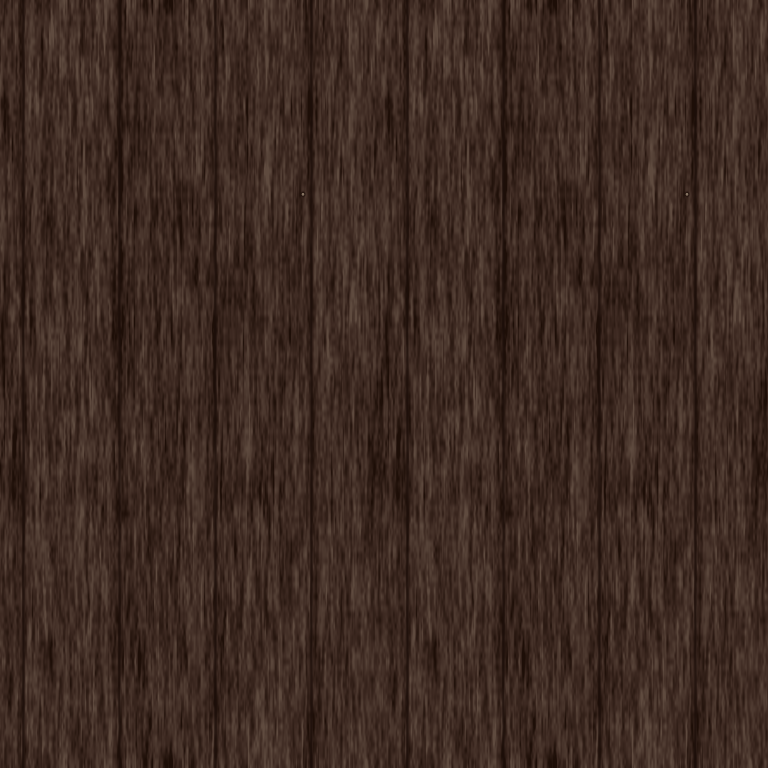
This texture is drawn by a Shadertoy shader. Its source:

```glsl
const float PLANKS = 8.0;            // planks across the canvas
const float PLANKS_PER_TILE = 4.0;   // planks before the grain repeats
const float SEAM_OFFSET = 0.0305;    // first seam from the left edge
const float SEAM_HALF_WIDTH = 0.0016;
const float SHADOW_WIDTH = 0.0055;
const float FIBRE_WOBBLE = 0.0012;
const float BASE_TONE = 0.10;
const vec2 PINHOLE = vec2(0.3945, 0.747);
const float PINHOLE_RADIUS = 0.0022;

const vec3 DARK_WOOD = vec3(0.138, 0.076, 0.048);
const vec3 MID_WOOD = vec3(0.240, 0.162, 0.131);
const vec3 LIGHT_WOOD = vec3(0.345, 0.268, 0.225);
const vec3 SEAM_COLOUR = vec3(0.110, 0.055, 0.035);
const vec3 PINHOLE_COLOUR = vec3(0.52, 0.45, 0.38);

float hash(vec2 p) {
    return fract(sin(dot(p, vec2(127.1, 311.7))) * 43758.5453);
}

// Value noise from -1 to 1 that wraps over one tile; t runs 0..1 on both axes
float tileNoise(vec2 t, vec2 cells, float seed) {
    vec2 p = t * cells;
    vec2 i = floor(p);
    vec2 f = fract(p);
    f = f * f * (3.0 - 2.0 * f);
    vec2 a = mod(i, cells);
    vec2 b = mod(i + 1.0, cells);
    float low = mix(hash(a + seed), hash(vec2(b.x, a.y) + seed), f.x);
    float high = mix(hash(vec2(a.x, b.y) + seed), hash(b + seed), f.x);
    return 2.0 * mix(low, high, f.y) - 1.0;
}

// Signed brightness of the grain: fibres, streaks and weathered patches
float grainTone(vec2 t) {
    float patches = tileNoise(t, vec2(14.0, 7.0), 3.7);
    float tone = 0.15 * patches;
    tone += 0.14 * tileNoise(t, vec2(34.0, 11.0), 11.3);
    tone += 0.24 * tileNoise(t, vec2(83.0, 3.0), 19.1);
    tone += 0.40 * tileNoise(t, vec2(127.0, 21.0), 29.9);
    tone += 0.62 * tileNoise(t, vec2(191.0, 36.0), 41.3);
    tone += 0.42 * tileNoise(t, vec2(223.0, 130.0), 53.7);

    // Thin dark cracks gather in the darker patches, pale fibres elsewhere
    float crack = smoothstep(0.35, 0.85, tileNoise(t, vec2(163.0, 14.0), 67.1));
    float fibre = smoothstep(0.40, 0.90, tileNoise(t, vec2(179.0, 22.0), 79.3));
    tone -= crack * (0.55 - 0.40 * patches);
    tone += fibre * (0.65 + 0.25 * patches);
    return tone + BASE_TONE;
}

vec3 woodColour(float tone) {
    vec3 lower = mix(MID_WOOD, DARK_WOOD, clamp(-tone, 0.0, 1.25));
    return mix(lower, LIGHT_WOOD, clamp(tone, 0.0, 1.25));
}

void mainImage(out vec4 fragColor, in vec2 fragCoord) {
    vec2 uv = fragCoord / iResolution.xy;
    float pixel = 1.0 / iResolution.x;
    float tileWidth = PLANKS_PER_TILE / PLANKS;
    vec2 tile = vec2(fract(uv.x / tileWidth), uv.y);

    // Grain with a slight sideways drift
    float drift = tileNoise(tile, vec2(24.0, 9.0), 91.7);
    vec2 bent = tile + vec2(drift * FIBRE_WOBBLE / tileWidth, 0.0);
    float tone = grainTone(bent);

    // Each plank has its own shade
    float plankX = (uv.x - SEAM_OFFSET) * PLANKS;
    float plank = mod(floor(plankX), PLANKS_PER_TILE);
    tone += 0.12 * (hash(vec2(plank, 5.0)) - 0.5);

    // Distance to the nearest seam, positive to its right
    float nearest = floor(plankX + 0.5);
    float side = (plankX - nearest) / PLANKS;
    float seamId = mod(nearest, PLANKS_PER_TILE);
    side += 0.0004 * tileNoise(tile, vec2(4.0, 40.0), 7.9);
    float dist = abs(side);

    // Worn shadow beside the seam; one seam per tile is dirtier
    float dirty = 1.0 - step(0.5, abs(seamId - 1.0));
    float wear = 0.5 + 0.5 * tileNoise(tile, vec2(8.0, 23.0), 23.3);
    float reach = SHADOW_WIDTH * (1.0 + dirty * wear);
    float shadow = exp(-dist * dist / (reach * reach));
    tone -= shadow * (0.25 + 0.35 * wear + 0.25 * dirty);

    // Faint bevel light on the right edge
    float bevel = (side - 0.0050) / 0.0015;
    tone += 0.30 * exp(-bevel * bevel) * (1.0 - 0.6 * wear);

    vec3 colour = woodColour(tone);
    float seam = 1.0 - smoothstep(SEAM_HALF_WIDTH - pixel, SEAM_HALF_WIDTH + pixel, dist);
    colour = mix(colour, SEAM_COLOUR, seam * (0.65 + 0.25 * wear));

    // Small pale pinhole with a dark rim
    vec2 toHole = vec2(mod(uv.x, tileWidth) - PINHOLE.x, uv.y - PINHOLE.y);
    float hole = length(toHole);
    float rim = 1.0 - smoothstep(PINHOLE_RADIUS, PINHOLE_RADIUS * 2.2, hole);
    float core = 1.0 - smoothstep(PINHOLE_RADIUS * 0.5, PINHOLE_RADIUS * 0.5 + pixel, hole);
    colour = mix(colour, SEAM_COLOUR, 0.6 * rim);
    colour = mix(colour, PINHOLE_COLOUR, core);

    fragColor = vec4(colour, 1.0);
}
```
